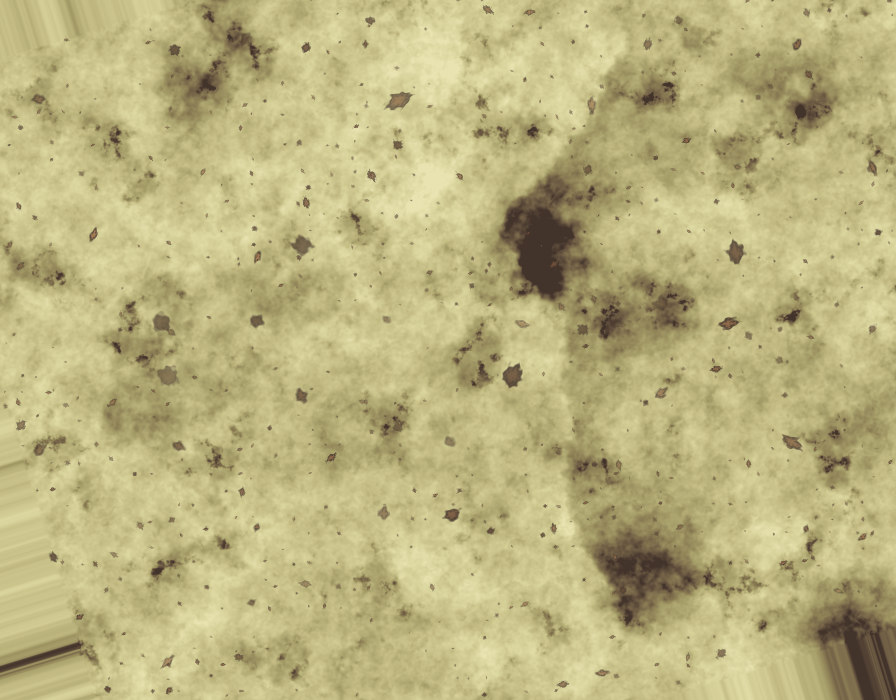
This texture is drawn by a Shadertoy shader. Its source:

```glsl
// Pale, fibrous crumbly stone with dark hollows, a ledge, rusty grains and smeared corners.

const vec3 DARK_GRAIN = vec3(0.26, 0.20, 0.17);
const vec3 RUST_GRAIN = vec3(0.62, 0.43, 0.29);

vec2 hash2(vec2 p) {
    vec3 h = fract(vec3(p.xyx) * vec3(0.1031, 0.1030, 0.0973));
    h += dot(h, h.yzx + 33.33);
    return fract((h.xx + h.yz) * h.zy);
}

mat2 rotation(float angle) {
    float c = cos(angle), s = sin(angle);
    return mat2(c, s, -s, c);
}

// Gradient noise
float slope(vec2 cell, vec2 local, vec2 corner) {
    float angle = 6.2832 * hash2(cell + corner).x;
    return dot(vec2(cos(angle), sin(angle)), local - corner);
}

float noise(vec2 p) {
    vec2 i = floor(p), f = fract(p);
    vec2 u = f * f * f * (f * (f * 6.0 - 15.0) + 10.0);
    float low = mix(slope(i, f, vec2(0, 0)), slope(i, f, vec2(1, 0)), u.x);
    float high = mix(slope(i, f, vec2(0, 1)), slope(i, f, vec2(1, 1)), u.x);
    return mix(low, high, u.y);
}

float fbm(vec2 p, int octaves) {
    float sum = 0.0, gain = 1.0;
    for (int i = 0; i < octaves; i++) {
        sum += gain * noise(p);
        p = rotation(0.6) * p * 2.03 + 17.3;
        gain *= 0.6;
    }
    return sum;
}

// Tone 0 is the deepest shadow, tone 6 the palest stone
vec3 stoneColour(float tone) {
    vec3 ramp[7] = vec3[7](
        vec3(0.26, 0.20, 0.17), vec3(0.44, 0.37, 0.27), vec3(0.56, 0.51, 0.34),
        vec3(0.66, 0.63, 0.42), vec3(0.76, 0.73, 0.51), vec3(0.84, 0.82, 0.60),
        vec3(0.91, 0.89, 0.69));
    float t = clamp(tone, 0.0, 5.999);
    int i = int(t);
    return mix(ramp[i], ramp[i + 1], t - float(i));
}

// Soft bell around a centre
float bell(vec2 p, vec2 centre, vec2 size) {
    vec2 d = (p - centre) / size;
    return exp(-dot(d, d));
}

// Soft hollows: centre and half size in xy, zw
float hollowDepth(vec2 p) {
    vec4 hollows[9] = vec4[9](
        vec4(0.77, 0.65, 0.066, 0.095), vec4(0.91, 0.19, 0.085, 0.070),
        vec4(0.27, 0.88, 0.050, 0.060), vec4(1.14, 0.88, 0.085, 0.045),
        vec4(1.22, 0.10, 0.085, 0.060), vec4(0.20, 0.43, 0.100, 0.060),
        vec4(0.46, 0.59, 0.150, 0.040), vec4(0.31, 0.97, 0.050, 0.060),
        vec4(0.92, 0.54, 0.090, 0.090));
    float depths[9] = float[9](4.0, 3.4, 3.2, 2.5, 4.3, 2.2, 1.4, 2.4, 1.5);
    float depth = 0.0;
    for (int i = 0; i < 9; i++)
        depth = max(depth, depths[i] * bell(p, hollows[i].xy, hollows[i].zw));
    return depth;
}

// Distance to the right of the winding ledge
float ledgeDistance(vec2 p) {
    float dip = (p.y - 0.67) / 0.09;
    float edge = 0.81 + 0.08 * smoothstep(0.75, 0.95, p.y) - 0.09 * exp(-dip * dip)
               + 0.10 * (1.0 - smoothstep(0.10, 0.25, p.y));
    return p.x - edge;
}

float stoneTone(vec2 p) {
    vec2 warp = vec2(fbm(p * 14.0, 4), fbm(p * 14.0 + 50.0, 4));
    float tone = 4.42 + 1.6 * fbm(p * 4.0 + 9.0, 3) + 1.1 * fbm(p * 22.0, 4);
    tone += 0.5 * fbm(p * 95.0, 2) + 0.5 * bell(p, vec2(0.5, 0.82), vec2(0.25, 0.17));

    // Short curling fibres
    vec2 strand = rotation(-0.5) * (p + 0.03 * warp) * vec2(23.0, 68.0);
    tone += 0.6 * (0.22 - abs(noise(strand)));

    // Olive stains with darker dirt gathered inside them
    float stain = smoothstep(0.08, 0.65, fbm(p * 8.0 + 31.0, 5));
    float dirt = smoothstep(0.12, 0.6, fbm(p * 34.0 + 73.0, 4));
    tone -= 1.7 * stain + dirt * (0.5 + 2.2 * stain);

    // Ledge shadow on the right, pale rim on the left
    float d = ledgeDistance(p + 0.018 * warp);
    float reach = smoothstep(0.06, 0.16, p.y) * (1.0 - smoothstep(0.88, 0.99, p.y));
    float shadow = smoothstep(-0.006, 0.016, d) * exp(-max(d, 0.0) / 0.10);
    float rim = smoothstep(-0.07, -0.01, d) * (1.0 - smoothstep(-0.006, 0.004, d));
    tone += reach * (0.55 * rim - 1.7 * shadow);
    return tone - hollowDepth(p + 0.04 * warp) * (1.0 + 0.45 * warp.y);
}

// One scattered grain per chosen cell: colour and coverage
vec4 grainLayer(vec2 p, float frequency, float density, float seed) {
    vec2 q = p * frequency + seed;
    vec2 cell = floor(q), pick = hash2(cell + 3.7), look = hash2(cell + 81.1);
    vec2 local = rotation(6.2832 * look.x) * (fract(q) - 0.3 - 0.4 * hash2(cell + 40.0));
    local.y *= 1.0 + 1.1 * pick.y;
    float radius = mix(0.05, 0.17, look.y * look.y);
    float angular = max(length(local) * 0.9, 0.75 * (abs(local.x) + abs(local.y)));
    float d = angular * (1.0 + 0.5 * noise(local * 12.0 + cell)) - radius;
    float edge = 0.0016 * frequency + 0.012;
    float crowd = density * (1.0 + 1.6 * noise(cell * 5.0 / frequency + seed));
    float cover = (1.0 - smoothstep(-edge, edge, d)) * step(pick.x, crowd);
    float mottle = noise(local * 25.0 + cell);
    float core = 1.0 - smoothstep(-0.8 * radius, 0.0, d + 0.08 * mottle);
    vec3 colour = mix(DARK_GRAIN, RUST_GRAIN, core * (0.2 + 0.8 * pick.y));
    return vec4(colour, cover * (0.5 + 0.4 * look.x));
}

void mainImage(out vec4 fragColor, in vec2 fragCoord) {
    vec2 p = fragCoord / iResolution.y;

    // Clamp to a tilted frame, so its border smears out into the corners
    mat2 tilt = rotation(0.297);
    vec2 upright = p * tilt;
    vec2 framed = clamp(upright, vec2(0.13, -0.277), vec2(3.0, 0.877));
    float inside = 1.0 - smoothstep(0.0, 0.004, distance(upright, framed));
    p = tilt * framed;

    vec3 colour = stoneColour(stoneTone(p));
    for (int i = 0; i < 3; i++) {
        float size = float(i);
        vec4 grain = grainLayer(p, 10.0 * pow(2.2, size), 0.26 - 0.04 * size, 13.0 * size + 5.0);
        colour = mix(colour, grain.rgb, grain.a * inside);
    }
    fragColor = vec4(colour, 1.0);
}
```
